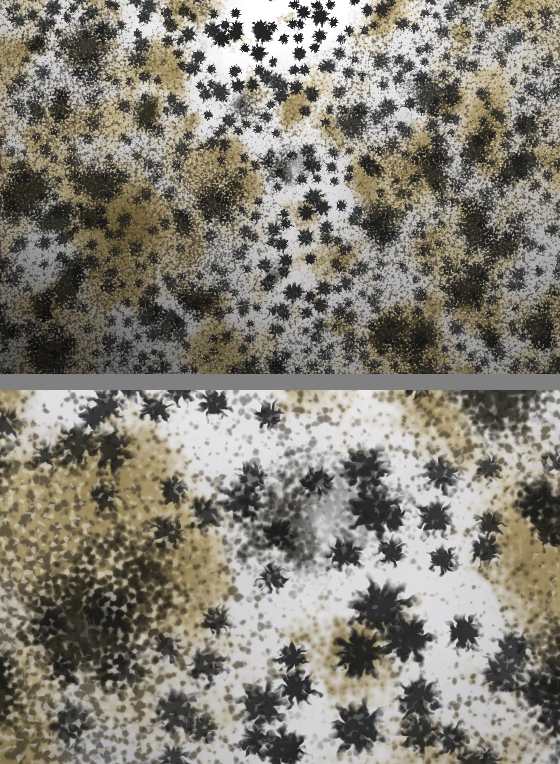
Top, the full canvas; bottom, a detail of the centre.
Write a Shadertoy shader that draws this texture.

```glsl
// Mould on a pale wall: ochre stains, fuzzy dark colonies, spiky black spots
// and fine specks. Scattered cell colonies and cellular grain are layered over
// a wall whose clean areas and lighting follow broad gradients.

vec2 hash2(vec2 c) {
    vec3 q = fract(c.xyx * vec3(0.1031, 0.1030, 0.0973));
    q += dot(q, q.yzx + 33.33);
    return fract((q.xx + q.yz) * q.zy);
}

// Distance to the nearest scattered point, about 0 to 1
float cellular(vec2 p) {
    vec2 cell = floor(p);
    float nearest = 2.0;
    for (int y = -1; y <= 1; y++)
    for (int x = -1; x <= 1; x++) {
        vec2 id = cell + vec2(x, y);
        nearest = min(nearest, length(id + hash2(id) - p));
    }
    return nearest;
}

// Gently warped, rotated sines, about -0.7 to 0.7
float layeredSines(vec2 p) {
    float sum = 0.0, amp = 0.5;
    for (int i = 0; i < 5; i++) {
        p += 0.4 * sin(p.yx * 1.3 + float(i) * 2.1);
        sum += amp * sin(p.x) * sin(p.y + 1.0);
        p = mat2(1.5, 1.2, -1.2, 1.5) * p + 3.7;
        amp *= 0.6;
    }
    return sum;
}

// Scattered round growths, 1 at each centre and 0 at the rim
float colonies(vec2 p, float share, float spikes) {
    vec2 cell = floor(p);
    float cover = 0.0;
    for (int y = -1; y <= 1; y++)
    for (int x = -1; x <= 1; x++) {
        vec2 id = cell + vec2(x, y);
        vec2 trait = hash2(id + 57.0);
        vec2 d = p - id - hash2(id);
        float angle = atan(d.y, d.x + 1e-5);
        float rays = 1.0 + spikes * (0.5 * sin(angle * 7.0 + trait.x * 40.0)
                                   + 0.6 * sin(angle * 11.0 + trait.y * 60.0));
        float radius = mix(0.34, 0.72, trait.x * trait.x) * rays;
        cover = max(cover, step(trait.y, share) * (1.0 - length(d) / radius));
    }
    return cover;
}

float blob(vec2 p, vec2 centre, vec2 size) {
    vec2 d = (p - centre) / size;
    return exp(-dot(d, d));
}

void mainImage(out vec4 fragColor, in vec2 fragCoord) {
    vec2 p = fragCoord / iResolution.y;
    float field = layeredSines(p * 9.0);
    float tint = layeredSines(p * 14.0 + 31.0);

    // Differences of cell distances give irregular grains around zero
    float grain = cellular(p * 85.0) - cellular(p * 135.0 + 19.0);
    float fine = cellular(p * 120.0 + 41.0) - cellular(p * 165.0 + 73.0);

    // Where the wall stays clean, and where growth takes over
    float clean = 1.1 * blob(p, vec2(0.77, 0.97), vec2(0.34, 0.27))
                + 0.75 * blob(p, vec2(0.80, 0.22), vec2(0.12, 0.22))
                + 0.45 * blob(p, vec2(0.76, 0.58), vec2(0.15, 0.25))
                + 0.4 * blob(p, vec2(0.15, 0.95), vec2(0.25, 0.14));
    float growth = clamp(1.0 - clean + 0.45 * field, 0.0, 1.0);
    float bigStain = blob(p, vec2(0.33, 0.41), vec2(0.13, 0.12));

    vec3 color = vec3(0.92, 0.92, 0.93) - 0.14 * growth;

    // Ochre stains, browner at their hearts
    float stain = colonies(p * 7.0 + 0.3 * field, 0.75, 0.08);
    float stainCover = smoothstep(0.1, 0.75,
        0.5 * growth + 0.7 * stain + 0.6 * tint + bigStain - 0.12 + 0.3 * grain);
    vec3 ochre = mix(vec3(0.73, 0.66, 0.48), vec3(0.47, 0.39, 0.20),
                     clamp(0.8 * stain + bigStain + 0.3 * grain, 0.0, 1.0));
    color = mix(color, ochre, 0.9 * stainCover);

    // Grey-brown dust of specks
    float dust = smoothstep(-0.05, 0.45, grain + 0.3 * growth - 0.25 + 0.25 * field);
    color = mix(color, vec3(0.23, 0.21, 0.18), 0.6 * dust * smoothstep(0.05, 0.6, growth));

    // Fuzzy dark colonies, dissolving into grains at the rim
    float fuzzy = colonies(p * 7.5 + 11.0 + 0.4 * field, 0.62, 0.12);
    float fuzzyCover = smoothstep(0.0, 0.65, fuzzy * (0.4 + 0.8 * growth) - 0.05 + 0.4 * fine)
                     * smoothstep(0.0, 0.25, fuzzy) * smoothstep(0.15, 0.6, growth);
    color = mix(color, vec3(0.12, 0.115, 0.09), 0.85 * fuzzyCover);

    // Spiky black spots, crispest on the clean wall
    vec2 jitter = 0.12 * vec2(grain, fine);
    float spots = colonies(p * 24.0 + 5.0 + 0.15 * field + jitter, 0.75, 0.3);
    float spotCover = smoothstep(0.04, mix(0.38, 0.65, growth), spots + 0.3 * fine * growth)
                    * smoothstep(0.0, 0.12, spots);
    color = mix(color, vec3(0.085, 0.09, 0.095), spotCover * mix(0.95, 0.72, growth));

    // Pale flecks of bare wall and spores
    float fleck = smoothstep(0.12, 0.5, -fine + 0.15 * field);
    color = mix(color, vec3(0.86, 0.84, 0.79),
                0.65 * fleck * growth * (1.0 - 0.7 * max(fuzzyCover, bigStain)));

    // Light from the upper middle, with dim lower corners
    float side = (p.x - 0.82) / 0.8;
    float light = 1.1 - 0.32 * pow(1.0 - p.y, 1.6) - 0.12 * side * side
                - 0.25 * blob(p, vec2(0.1, 0.05), vec2(0.5, 0.3));
    fragColor = vec4(clamp(color * light, 0.0, 1.0), 1.0);
}
```
